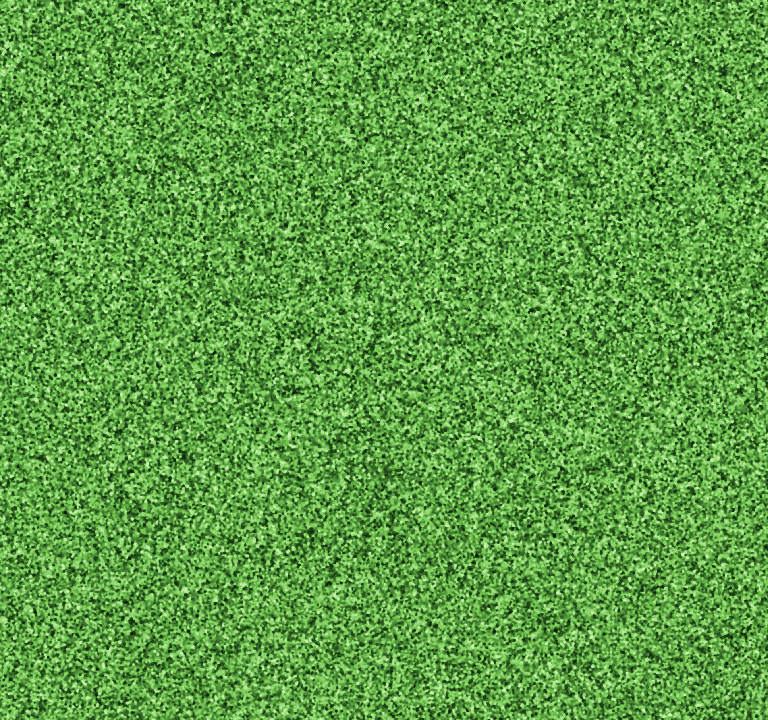
A WebGL 2 fragment shader for this texture:

```glsl
#version 300 es
precision highp float;
precision highp int;

uniform vec2 u_resolution;
out vec4 fragColor;

const float GRAINS_PER_HEIGHT = 347.0;
const float GRAIN_SHARPNESS = 3.6;
const float GRAIN_CONTRAST = 0.91;
const int STOP_COUNT = 8;

// Integer hash giving three independent values in 0..1
vec3 hash3(ivec2 cell, uint seed) {
    uvec3 v = uvec3(uvec2(cell + 4096), seed) * 1664525u + 1013904223u;
    v.x += v.y * v.z;
    v.y += v.z * v.x;
    v.z += v.x * v.y;
    v ^= v >> 16u;
    v.x += v.y * v.z;
    v.y += v.z * v.x;
    v.z += v.x * v.y;
    return vec3(v >> 8u) / 16777216.0;
}

// Roughly normal value with zero mean and unit variance
float bellHash(ivec2 cell, uint seed) {
    return 2.0 * (dot(hash3(cell, seed), vec3(1.0)) - 1.5);
}

// Soft jittered grains, normalised to unit variance everywhere
float grainField(vec2 p, float sharpness) {
    ivec2 base = ivec2(floor(p));
    float total = 0.0;
    float power = 0.0;
    for (int y = -1; y <= 1; y++) {
        for (int x = -1; x <= 1; x++) {
            ivec2 cell = base + ivec2(x, y);
            vec2 offset = vec2(cell) + hash3(cell, 7u).xy - p;
            float weight = exp(-sharpness * dot(offset, offset));
            total += weight * bellHash(cell, 23u);
            power += weight * weight;
        }
    }
    return total * inversesqrt(power);
}

// Turns a normal value into an evenly spread rank in 0..1
float normalRank(float value) {
    return 1.0 / (1.0 + exp(-1.702 * value));
}

// Green ramp whose stops are spaced by area share
vec3 grassRamp(float rank) {
    vec3 colors[STOP_COUNT] = vec3[STOP_COUNT](
        vec3(0.02, 0.09, 0.02), vec3(0.09, 0.22, 0.07),
        vec3(0.18, 0.37, 0.13), vec3(0.28, 0.52, 0.21),
        vec3(0.36, 0.65, 0.25), vec3(0.48, 0.80, 0.34),
        vec3(0.60, 0.85, 0.48), vec3(0.82, 0.96, 0.72));
    float stops[STOP_COUNT] = float[STOP_COUNT](
        0.0, 0.03, 0.13, 0.305, 0.53, 0.75, 0.92, 1.0);
    vec3 color = colors[0];
    for (int i = 1; i < STOP_COUNT; i++) {
        float t = clamp((rank - stops[i - 1]) / (stops[i] - stops[i - 1]), 0.0, 1.0);
        color = mix(color, colors[i], t);
    }
    return color;
}

void main() {
    vec2 uv = gl_FragCoord.xy / u_resolution.y;
    float grain = grainField(uv * GRAINS_PER_HEIGHT, GRAIN_SHARPNESS);
    fragColor = vec4(grassRamp(normalRank(grain * GRAIN_CONTRAST)), 1.0);
}
```
